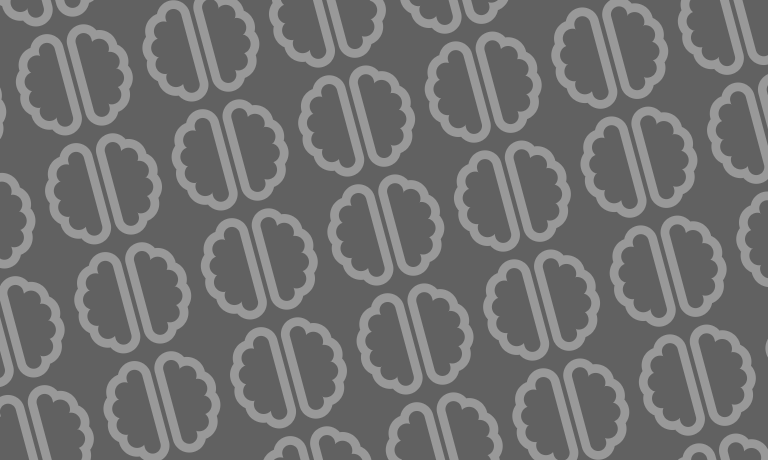
Give the GLSL for this pattern, as a WebGL 1 fragment shader.

```glsl
precision highp float;
// Tilted grid of outlined icons, each made of two mirrored scalloped halves.
// Each half is a union of a capsule, a ring of round lobes and a filling core;
// its distance field is stroked. Lengths are thousandths of the canvas width.

uniform vec2 u_resolution;

const vec3 BACKGROUND = vec3(0.38);
const vec3 LINE_COLOR = vec3(0.60);

const float TILT = 0.2618;               // 15 degrees
const vec2 TILE = vec2(170.6, 146.9);    // grid spacing
const vec2 GRID_OFFSET = vec2(2.4, 0.0); // icon nearest the canvas centre
const float STROKE = 11.4;

const vec2 CAP_CENTER = vec2(24.7, 45.6); // round ends of the straight side
const float CAP_RADIUS = 16.2;
const float LOBE_ORBIT = 52.1;            // distance of lobes from icon centre
const float LOBE_RADIUS = 18.4;
const float LOBE_STEP = 0.426;            // angle between lobes
const float CORE_RADIUS = 57.3;
const float CORE_LEFT = 21.7;

// Signed distance to the filled halves, folded into one quadrant
float halvesDistance(vec2 p) {
  p = abs(p);

  // Straight inner side with its rounded ends
  vec2 toSpine = vec2(p.x - CAP_CENTER.x, max(p.y - CAP_CENTER.y, 0.0));
  float d = length(toSpine) - CAP_RADIUS;

  // Body between the straight side and the lobes
  d = min(d, max(length(p) - CORE_RADIUS, CORE_LEFT - p.x));

  // Scalloped outer side
  for (int i = 0; i < 2; i++) {
    float angle = (float(i) + 0.5) * LOBE_STEP;
    vec2 center = LOBE_ORBIT * vec2(cos(angle), sin(angle));
    d = min(d, length(p - center) - LOBE_RADIUS);
  }
  return d;
}

void main() {
  float pixel = 1000.0 / u_resolution.x;
  vec2 p = (gl_FragCoord.xy - 0.5 * u_resolution) * pixel - GRID_OFFSET;

  // Tilted grid, with each cell centred on its icon
  float c = cos(TILT);
  float s = sin(TILT);
  vec2 q = vec2(c * p.x + s * p.y, c * p.y - s * p.x);
  vec2 cell = (fract(q / TILE + 0.5) - 0.5) * TILE;

  // Antialiased outline
  float edge = abs(halvesDistance(cell)) - 0.5 * STROKE;
  float ink = clamp(0.5 - edge / pixel, 0.0, 1.0);
  gl_FragColor = vec4(mix(BACKGROUND, LINE_COLOR, ink), 1.0);
}
```
